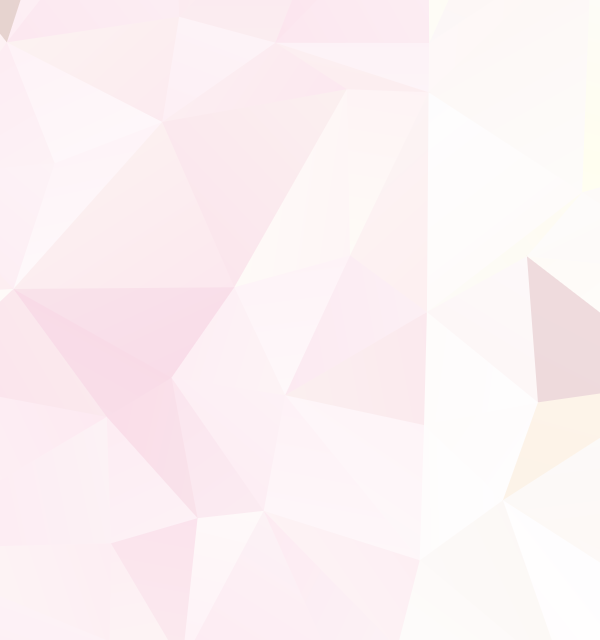
A WebGL 2 fragment shader for this background:

```glsl
#version 300 es
precision highp float;
// Pale low-poly background: irregular triangles fading from rose to white and cream.

uniform vec2 u_resolution;
out vec4 fragColor;

// Mesh, in units of the canvas height
const float COLUMN_WIDTH = 0.19;
const float ROW_DENSITY = 6.2;
const float ROW_POWER = 0.7;      // below 1: rows grow taller towards the top
const float ROW_OFFSET = 0.3;
const float JITTER = 0.92;        // below 1 keeps every vertex inside its cell
const float SEED = 17.0;

// Shading
const float TONE_MIN = 0.06;
const float TONE_RANGE = 0.58;
const float GRADIENT = 0.9;       // tone change per unit of length
const vec2 ROSE_CENTRE = vec2(0.22, 0.40);
const float ROSE_BOOST = 0.36;
const vec2 FADE = vec2(0.56, 0.76);

const vec3 PALE = vec3(1.000, 0.982, 0.988);
const vec3 ROSE = vec3(0.973, 0.850, 0.900);
const vec3 WARMTH = vec3(0.000, 0.012, -0.014);
const vec3 WHITE = vec3(0.998, 0.994, 0.996);
const vec3 IVORY = vec3(0.985, 0.965, 0.950);
const vec3 CREAM = vec3(0.998, 0.994, 0.940);
const vec3 MAUVE = vec3(0.935, 0.858, 0.866);
const vec3 TAUPE = vec3(0.905, 0.830, 0.815);
const vec3 APRICOT = vec3(0.992, 0.955, 0.912);

// The triangles lying over these points take the accent colours
const vec2 MAUVE_SPOT = vec2(0.86, 0.49);
const vec2 TAUPE_SPOT = vec2(0.01, 0.95);
const vec2 APRICOT_SPOT = vec2(0.83, 0.26);

vec3 hash32(vec2 p) {
    vec3 q = fract((p.xyx + SEED) * vec3(0.1031, 0.1030, 0.0973));
    q += dot(q, q.yxz + 33.33);
    return fract((q.xxy + q.yzz) * q.zyx);
}

float cross2(vec2 a, vec2 b) {
    return a.x * b.y - a.y * b.x;
}

// Separable mapping between the canvas and the vertex lattice
vec2 toLattice(vec2 p) {
    return vec2(p.x / COLUMN_WIDTH + 3.0, ROW_DENSITY * pow(p.y + ROW_OFFSET, ROW_POWER));
}

vec2 vertexAt(vec2 cell) {
    vec2 q = cell + 0.5 + JITTER * (hash32(cell).xy - 0.5);
    return vec2((q.x - 3.0) * COLUMN_WIDTH, pow(q.y / ROW_DENSITY, 1.0 / ROW_POWER) - ROW_OFFSET);
}

// Signed distance to the line a-b, positive on its left
float edgeDistance(vec2 p, vec2 a, vec2 b) {
    return cross2(b - a, p - a) / max(length(b - a), 1e-5);
}

float insideDistance(vec2 p, vec2 a, vec2 b, vec2 c) {
    return min(edgeDistance(p, a, b), min(edgeDistance(p, b, c), edgeDistance(p, c, a)));
}

vec3 facetColor(vec2 p, vec2 a, vec2 b, vec2 c, vec2 id) {
    vec2 centre = (a + b + c) / 3.0;
    vec3 rnd = hash32(id + 40.0);
    float angle = 6.2832 * hash32(id + 90.0).x;
    float slope = GRADIENT * dot(p - centre, vec2(cos(angle), sin(angle)));

    // Rose side
    vec2 toRose = centre - ROSE_CENTRE;
    float tone = TONE_MIN + TONE_RANGE * rnd.x + slope;
    tone += ROSE_BOOST * exp(-30.0 * dot(toRose, toRose));
    vec3 rose = mix(PALE, ROSE, clamp(tone, 0.0, 1.0));
    rose += WARMTH * clamp(rnd.y - 0.3 - 2.0 * slope, 0.0, 1.0);

    // White side, creamier towards the top
    vec3 light = mix(WHITE, IVORY, clamp(rnd.y * 0.8 - 0.1 + 2.0 * slope, 0.0, 1.0));
    float cream = smoothstep(0.45, 0.75, centre.y) * smoothstep(0.1, 0.6, rnd.x);
    light = mix(light, CREAM, clamp(cream * (0.75 + 3.0 * slope), 0.0, 1.0));

    float fade = centre.x + 0.12 * (0.5 - centre.y) + 0.2 * (rnd.z - 0.5);
    vec3 color = mix(rose, light, smoothstep(FADE.x, FADE.y, fade));

    // Accents
    if (insideDistance(APRICOT_SPOT, a, b, c) > 0.0) color = APRICOT;
    if (insideDistance(MAUVE_SPOT, a, b, c) > 0.0) color = MAUVE;
    if (insideDistance(TAUPE_SPOT, a, b, c) > 0.0) color = TAUPE;
    return color + 0.03 * slope;
}

void addFacet(inout vec4 sum, vec2 p, vec2 a, vec2 b, vec2 c, vec2 id) {
    float cover = clamp(insideDistance(p, a, b, c) * u_resolution.y + 0.5, 0.0, 1.0);
    if (cover > 0.0) sum += cover * vec4(facetColor(p, a, b, c, id), 1.0);
}

void main() {
    vec2 p = gl_FragCoord.xy / u_resolution.y;
    vec2 home = floor(toLattice(p));
    vec4 sum = vec4(0.0);
    for (int k = 0; k < 4; k++) {
        vec2 cell = home - vec2(k & 1, k >> 1);
        vec2 a = vertexAt(cell), b = vertexAt(cell + vec2(1, 0));
        vec2 c = vertexAt(cell + 1.0), d = vertexAt(cell + vec2(0, 1));
        // Split the quad along a diagonal that stays inside it
        bool acFits = min(cross2(b - a, c - a), cross2(c - a, d - a)) > 0.0;
        bool bdFits = min(cross2(b - a, d - a), cross2(c - b, d - b)) > 0.0;
        bool useAC = acFits && (!bdFits || hash32(cell + 7.0).z < 0.5);
        addFacet(sum, p, a, b, useAC ? c : d, cell);
        addFacet(sum, p, useAC ? a : b, c, d, cell + 0.5);
    }
    fragColor = vec4(clamp(sum.rgb / max(sum.a, 1e-4), 0.0, 1.0), 1.0);
}
```
